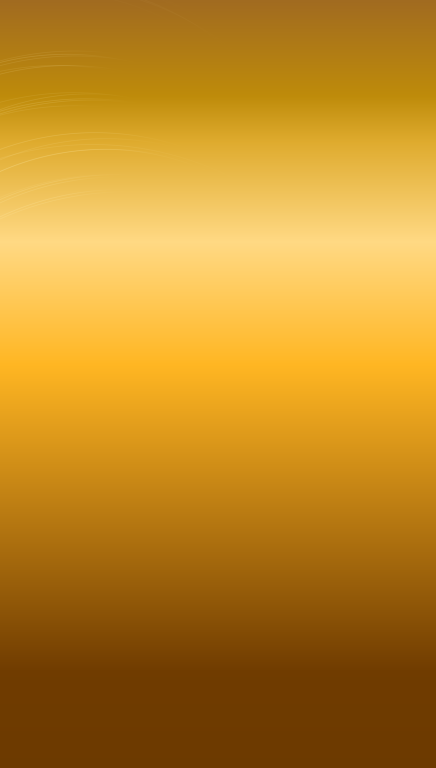
A WebGL 1 fragment shader for this background:

```glsl
precision highp float;
// Smooth golden backdrop: horizontal bands blend from bronze through pale gold
// to deep brown, with faint bundles of thin curved strands at the upper left.
// Lengths are fractions of canvas height; depth is measured from the top.

uniform vec2 u_resolution;

#define BUNDLES 5
#define STRANDS 5
#define ARC_RADIUS 0.37
#define BUNDLE_GAP 0.053
#define STRAND_SPREAD 0.026
#define STRAND_WIDTH 0.0011
#define STRAND_OPACITY 0.21

const vec3 BRONZE     = vec3(0.630, 0.418, 0.125);
const vec3 OLIVE_GOLD = vec3(0.745, 0.545, 0.040);
const vec3 WARM_GOLD  = vec3(0.873, 0.670, 0.180);
const vec3 PALE_GOLD  = vec3(1.000, 0.850, 0.515);
const vec3 AMBER      = vec3(1.000, 0.714, 0.135);
const vec3 BROWN      = vec3(0.438, 0.234, 0.000);
const vec3 DARK_BROWN = vec3(0.424, 0.226, 0.000);
const vec3 STRAND_TINT = vec3(1.0, 0.94, 0.70);

float hash(float n) {
    return fract(sin(n * 12.9898) * 43758.5);
}

float ramp(float from, float to, float x) {
    return clamp((x - from) / (to - from), 0.0, 1.0);
}

// Piecewise linear metal gradient
vec3 goldGradient(float depth) {
    vec3 color = mix(BRONZE, OLIVE_GOLD, ramp(0.0, 0.125, depth));
    color = mix(color, WARM_GOLD, ramp(0.125, 0.185, depth));
    color = mix(color, PALE_GOLD, ramp(0.185, 0.315, depth));
    color = mix(color, AMBER, ramp(0.315, 0.475, depth));
    color = mix(color, BROWN, ramp(0.475, 0.875, depth));
    return mix(color, DARK_BROWN, ramp(0.875, 1.0, depth));
}

// Coverage of the upper part of a thin circle with the given crest
float arcLine(vec2 point, vec2 crest, float radius, float pixel) {
    vec2 fromCenter = point - crest - vec2(0.0, radius);
    float offset = abs(length(fromCenter) - radius);
    float soft = max(pixel, STRAND_WIDTH);
    float line = 1.0 - smoothstep(0.0, soft, offset);
    return line * step(fromCenter.y, 0.0) * min(1.0, STRAND_WIDTH / pixel);
}

// Bundles of arcs that dissolve toward the right
float strands(vec2 point, float pixel) {
    float light = 0.0;
    for (int i = 0; i < BUNDLES; i++) {
        float bundle = float(i);
        float top = i == 0 ? -0.02 : 0.025 + BUNDLE_GAP * bundle;
        float reach = 0.23 + 0.09 * cos(2.0944 * bundle);
        float strength = i == 0 ? 0.35 : 1.0;
        for (int j = 0; j < STRANDS; j++) {
            float seed = bundle * 17.0 + float(j) * 3.7 + 1.3;
            vec2 crest = vec2(0.065 + 0.022 * bundle, top);
            crest += vec2(0.03, STRAND_SPREAD) * (vec2(hash(seed), hash(seed + 5.1)) - 0.5);
            float radius = ARC_RADIUS * mix(0.9, 1.1, hash(seed + 9.4));
            float end = reach * mix(0.75, 1.05, hash(seed + 2.6));
            float fade = 1.0 - smoothstep(0.35 * end, end, point.x);
            float glint = mix(0.3, 1.0, hash(seed + 7.8));
            light += arcLine(point, crest, radius, pixel) * fade * glint * strength;
        }
    }
    return min(light, 1.5) * STRAND_OPACITY;
}

void main() {
    vec2 point = gl_FragCoord.xy / u_resolution.y;
    point.y = 1.0 - point.y;
    float pixel = 1.0 / u_resolution.y;

    vec3 color = goldGradient(point.y);
    color = mix(color, STRAND_TINT, strands(point, pixel));
    gl_FragColor = vec4(color, 1.0);
}
```
